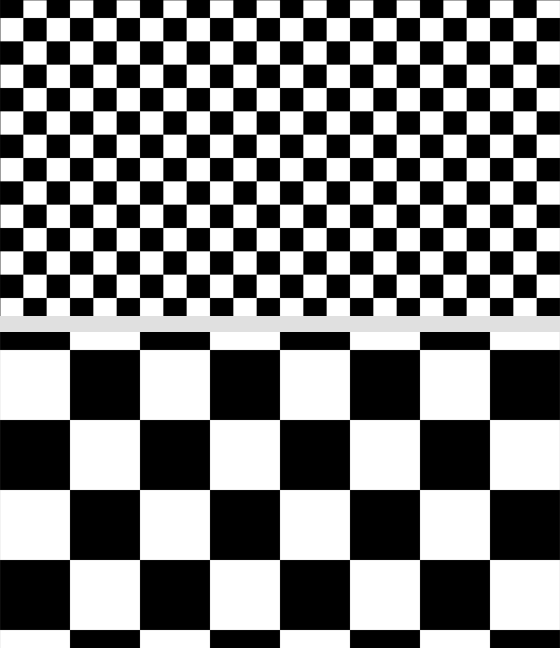
Top: the whole. Bottom: its middle third, enlarged.
A Shadertoy shader for this pattern:

```glsl
// Black and white checkerboard, 24 squares across and 13.5 down, centred.
// Each axis is a softened square wave; their product gives the checks.
// A faint hairline darkens the left and top borders.

// Signed wave per axis: +1 in even cells, -1 in odd, blended over the edge width.
vec2 squareWave(vec2 cell, float edgeWidth) {
    vec2 edgeDistance = abs(mod(cell - 0.5, 2.0) - 1.0) - 0.5;
    return clamp(2.0 * edgeDistance / edgeWidth, -1.0, 1.0);
}

void mainImage(out vec4 fragColor, in vec2 fragCoord) {
    // Units of one square, with the origin at the canvas centre
    float pixel = 24.0 / iResolution.x;
    vec2 cell = (fragCoord - 0.5 * iResolution.xy) * pixel;

    // Checks: matching signs are black, opposite signs are white
    vec2 wave = squareWave(cell, 1.1 * pixel);
    float shade = 0.5 - 0.5 * wave.x * wave.y;

    // Border hairline
    vec2 inset = vec2(fragCoord.x, iResolution.y - fragCoord.y) * pixel;
    float borderDistance = min(inset.x, inset.y);
    float hairline = clamp((0.03 - borderDistance) / pixel + 0.5, 0.0, 1.0);
    shade *= 1.0 - 0.5 * hairline;

    fragColor = vec4(vec3(shade), 1.0);
}
```
